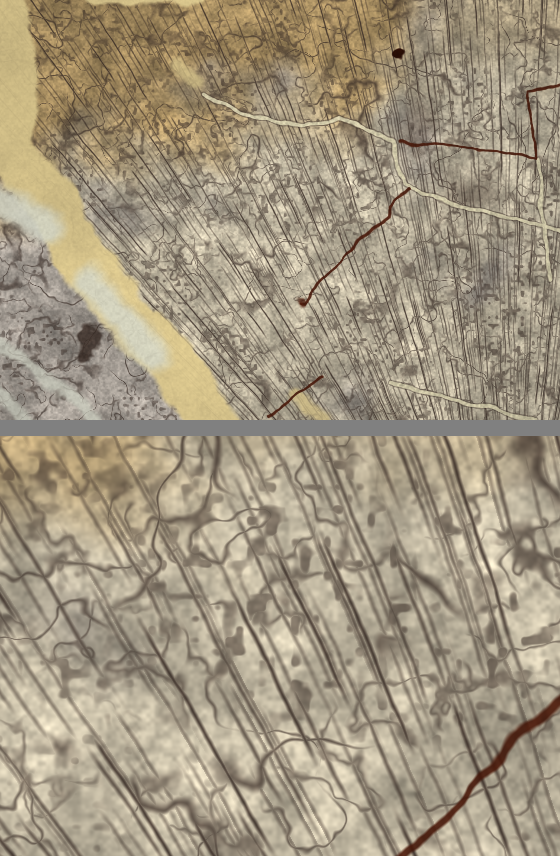
Top, the full canvas; bottom, a detail of the centre.
A Shadertoy shader for this texture:

```glsl
const vec3 STONE = vec3(.735, .70, .615);
const vec3 MAUVE = vec3(.665, .635, .60);
const vec3 OCHRE = vec3(.665, .56, .375);
const vec3 YELLOW = vec3(.835, .76, .54);
const vec3 PALE = vec3(.84, .85, .79);
const vec3 INK = vec3(.23, .18, .155);
const vec3 RUST = vec3(.27, .09, .035);
const vec2 FAN_POLE = vec2(1.22, -.65);
const float GRAIN = .32;
const float SOFTNESS = .0022;

// Vein and fracture paths, in canvas heights
const vec2 VEIN[8] = vec2[8](vec2(0, 1.05), vec2(.03, .82), vec2(.02, .64), vec2(.13, .51),
    vec2(.18, .4), vec2(.28, .27), vec2(.4, .15), vec2(.53, -.04));
const vec2 PALE_CRACK[8] = vec2[8](vec2(.48, .78), vec2(.57, .73), vec2(.73, .7), vec2(.81, .717),
    vec2(.94, .66), vec2(.96, .56), vec2(1.12, .5), vec2(1.34, .45));
const vec2 RUST_EAST[8] = vec2[8](vec2(.955, .658), vec2(1.04, .662), vec2(1.13, .643), vec2(1.275, .623),
    vec2(1.26, .7), vec2(1.26, .78), vec2(1.29, .785), vec2(1.34, .8));
const vec2 RUST_SOUTH[8] = vec2[8](vec2(.97, .55), vec2(.935, .52), vec2(.93, .48), vec2(.86, .43),
    vec2(.8, .37), vec2(.75, .31), vec2(.72, .28), vec2(.71, .28));

float hash(vec2 p) {
    vec3 q = fract(p.xyx * .1031);
    q += dot(q, q.yzx + 33.33);
    return fract((q.x + q.y) * q.z);
}

float noise(vec2 p) {
    vec2 i = floor(p), f = fract(p);
    f = f * f * (3. - 2. * f);
    return mix(mix(hash(i), hash(i + vec2(1, 0)), f.x),
               mix(hash(i + vec2(0, 1)), hash(i + vec2(1, 1)), f.x), f.y);
}

float fbm(vec2 p) {
    float sum = 0., amp = .53;
    for (int i = 0; i < 4; i++) {
        sum += amp * noise(p);
        p = mat2(1.6, 1.2, -1.2, 1.6) * p + 7.3;
        amp *= .5;
    }
    return sum;
}

float segment(vec2 p, vec4 ends) {
    vec2 a = p - ends.xy, b = ends.zw - ends.xy;
    return length(a - b * clamp(dot(a, b) / dot(b, b), 0., 1.));
}

float path(vec2 p, vec2 pts[8]) {
    float d = 9.;
    for (int i = 0; i < 7; i++) d = min(d, segment(p, vec4(pts[i], pts[i + 1])));
    return d;
}

// 1 within the inner radius, fading to 0 at the outer
float fade(float outer, float inner, float d) {
    return 1. - smoothstep(inner, outer, d);
}

float stroke(float d, float halfWidth) {
    float soft = max(SOFTNESS, .7 / iResolution.y);
    return fade(halfWidth + soft, halfWidth - .5 * soft, d);
}

// Broken lines radiating from the pole; polar = (angle, radius)
float cleavage(vec2 polar, float density, float cut) {
    float s = polar.x * density + 40., id = floor(s);
    float jitter = (hash(vec2(id, density)) - .5) * .7;
    float d = abs(s - id - .5 - jitter) / density * polar.y;
    float dash = noise(vec2(id * 7.31 + density, polar.y * 9. + id * 3.7));
    return stroke(d, .001) * smoothstep(cut, cut + .2, dash);
}

// Wandering hairlines along the mid level of warped noise
float hairlines(vec2 p, float scale) {
    vec2 q = p * scale, r = q * .7 + scale;
    q += 2.2 * vec2(fbm(r), fbm(r + 47.)) + scale;
    return stroke(abs(noise(q) - .5) / scale, .0009) * smoothstep(.36, .62, noise(p * scale * .8 + 9.));
}

void mainImage(out vec4 fragColor, in vec2 fragCoord) {
    vec2 p = fragCoord / iResolution.y;
    float cloud = fbm(p * 6.), mottle = fbm(p * 24. + 5.);
    vec2 rough = vec2(fbm(p * 18. + 3.), fbm(p * 18. + 31.)) - .5;
    vec2 w = p + rough * .035, v = p + rough * .022;

    // Ground: stone, mauve wall below the vein, ochre stain above
    float host = smoothstep(-.02, .02, dot(w - vec2(.16, .46), vec2(.8, .6)));
    float stain = smoothstep(-.08, .16, p.y - .51 - .28 * p.x + (cloud - .5) * .35);
    stain *= mix(1., .35, smoothstep(.93, 1.02, w.x));
    vec3 col = mix(MAUVE, STONE, host * smoothstep(.1, .5, cloud));
    col = mix(col, OCHRE, stain * .95);
    col *= .98 + .3 * (cloud - .5) + .55 * (mottle - .5);
    float shade = max(fade(.1, .02, length((w - vec2(1, .7)) * vec2(1.6, 1))),
                      fade(.09, .02, length((w - vec2(1.13, .54)) * vec2(.8, 1.4))));
    col = mix(col, INK, shade * .38);

    // Cleavage fan, hairline network and dark dust
    vec2 ray = p - FAN_POLE + rough * .006;
    vec2 polar = vec2(atan(ray.x, ray.y), length(ray));
    float ink = 0.;
    for (float i = 0.; i < 3.; i++) {
        float lines = (.85 - .2 * i) * cleavage(polar, 34. * exp2(i), .48);
        float webs = (.72 - .1 * i) * hairlines(p, 11. + 11. * i);
        ink = max(ink, max(lines * host, webs));
    }
    float dust = smoothstep(.6, .85, noise(p * 115.)) * smoothstep(.42, .65, fbm(p * 9. + 17.));
    ink = max(ink, dust * .55);

    // Yellow vein, bleached flank and pale streaks
    float vein = fade(.066, .05, path(w, VEIN));
    vein = max(vein, fade(.024, .012, segment(w, vec4(.22, 1.01, .47, 1.01))));
    float patches = min(segment(w, vec4(.71, .06, .77, .01)), segment(w, vec4(.42, .85, .46, .81)));
    vein = max(vein, .85 * fade(.025, .006, patches));
    float flank = min(segment(w, vec4(-.05, .55, .11, .46)), segment(w, vec4(.21, .33, .37, .15)));
    float streak = min(segment(w, vec4(-.02, .2, .23, .01)), segment(w, vec4(-.02, .08, .08, -.01)));
    float bleach = max(fade(.055, .015, flank), .85 * fade(.022, .006, streak));
    float clean = max(vein, bleach);
    col = mix(col, YELLOW * (.93 + .16 * cloud), vein);
    col = mix(col, PALE, bleach * .85);
    col = mix(col, INK, ink * (1. - .93 * clean));

    // Pale and rusty fractures
    float pale = min(path(v, PALE_CRACK), segment(v, vec4(.93, .09, 1.27, 0)));
    pale = min(pale, segment(v, vec4(1.28, .62, 1.31, .33)));
    col = mix(col, INK, .45 * stroke(pale, .0065));
    col = mix(col, mix(PALE, YELLOW, .45), .9 * stroke(pale, .0038));
    float rust = min(path(v, RUST_EAST), path(v, RUST_SOUTH));
    rust = min(rust, segment(v, vec4(.77, .1, .64, .01)));
    col = mix(col, RUST, .9 * stroke(rust, .0026));

    // Opaque grains
    col = mix(col, INK, .85 * fade(.047, .03, length(p + rough * .12 - vec2(.21, .175))));
    col = mix(col, RUST * .6, fade(.015, .01, length(w - vec2(.952, .872))));
    col = mix(col, RUST, .8 * fade(.015, .006, length(w - vec2(.71, .285))));

    // Fine grain and lens falloff
    float grain = .6 * noise(p * 170.) + .4 * noise(p * 290. + 11.) - .5;
    col *= 1. + GRAIN * grain * (1. - .75 * clean);
    vec2 c = p - vec2(.667, .5);
    fragColor = vec4(clamp(col * (1.03 - .17 * dot(c, c)), 0., 1.), 1);
}
```
